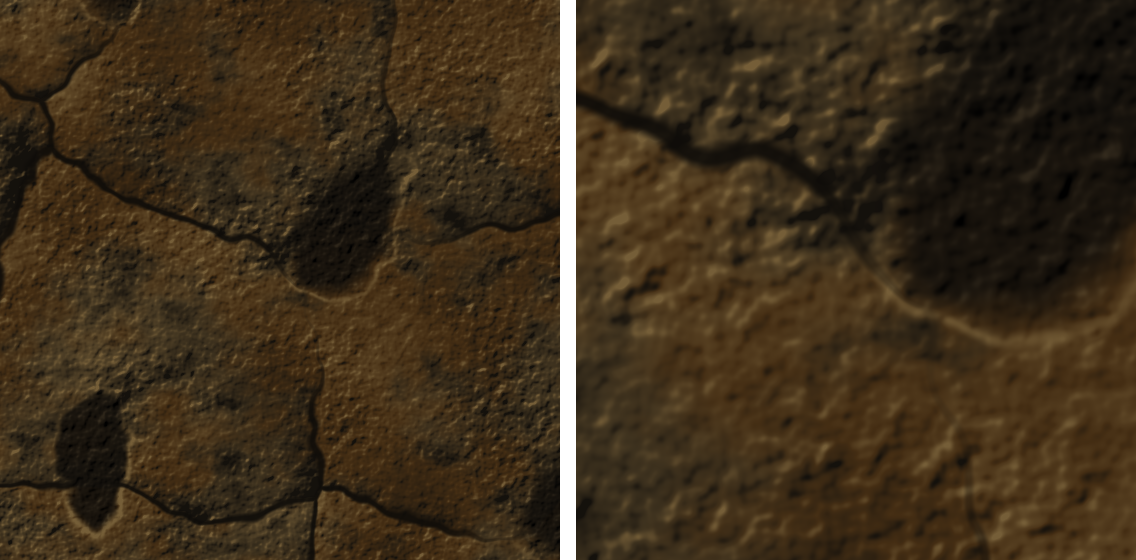
Left, the full canvas; right, a detail of the centre.
A WebGL 2 fragment shader for this texture:

```glsl
#version 300 es
precision highp float;

#define RUST vec3(0.268, 0.178, 0.076)
#define STONE vec3(0.248, 0.200, 0.122)
#define SHADOW vec3(0.078, 0.065, 0.047)
#define PALE vec3(0.460, 0.370, 0.220)
#define LIGHT vec2(-0.64, 0.77)
#define GRAIN_SCALE 42.0
#define GRAIN_DEPTH 0.36
#define SLAB_SCALE 1.9
#define CRACK_WIDTH 0.0042
#define PIT_SCALE 2.5
#define PIT_CHANCE 0.42

uniform vec2 u_resolution;
out vec4 fragColor;

vec2 hash2(vec2 cell) {
    uvec2 q = uvec2(ivec2(cell) + 4096) * uvec2(1597334673u, 3812015801u);
    uint n = (q.x ^ q.y) * 1597334673u;
    n = (n ^ (n >> 15)) * 2246822519u;
    n ^= n >> 13;
    return vec2(n & 65535u, n >> 16) / 65535.0;
}

float cornerSlope(vec2 cell, vec2 offset) {
    float angle = 6.28319 * hash2(cell).x;
    return dot(vec2(cos(angle), sin(angle)), offset);
}

float gradientNoise(vec2 p) {
    vec2 i = floor(p), f = p - i;
    vec2 u = f * f * f * (f * (f * 6.0 - 15.0) + 10.0);
    vec2 e = vec2(1.0, 0.0);
    float low = mix(cornerSlope(i, f), cornerSlope(i + e, f - e), u.x);
    float high = mix(cornerSlope(i + e.yx, f - e.yx), cornerSlope(i + 1.0, f - 1.0), u.x);
    return mix(low, high, u.y);
}

float fbm(vec2 p) {
    float sum = 0.0, weight = 1.0;
    for (int i = 0; i < 4; i++) {
        sum += weight * gradientNoise(p);
        p = mat2(1.6, 1.2, -1.2, 1.6) * p + 7.3;
        weight *= 0.5;
    }
    return sum;
}

// Grain height, with similar steepness in every octave, each turned against the last
float grainHeight(vec2 p) {
    float height = 0.0, scale = GRAIN_SCALE;
    for (int i = 0; i < 3; i++) {
        height += 0.7 * gradientNoise(p * scale + 3.7 * float(i)) / scale;
        p = mat2(0.8, 0.6, -0.6, 0.8) * p;
        scale *= 1.8;
    }
    return height;
}

// Slope towards the light, with steep facets standing out from flat ground
float grainLight(vec2 p) {
    vec2 stepToLight = 0.0016 * LIGHT;
    float slope = (grainHeight(p - stepToLight) - grainHeight(p + stepToLight)) / 0.0032;
    return slope * (0.5 + 0.6 * abs(slope));
}

// x: distance to the nearest slab edge, y: signed shading of the rounded shoulders
vec2 slabEdges(vec2 p) {
    p *= SLAB_SCALE;
    vec2 home = floor(p), nearCell = home, nearest = vec2(9.0);
    for (int k = 0; k < 9; k++) {
        vec2 cell = home + vec2(k % 3 - 1, k / 3 - 1);
        vec2 toSeed = cell + 0.15 + 0.7 * hash2(cell) - p;
        if (dot(toSeed, toSeed) < dot(nearest, nearest)) {
            nearest = toSeed;
            nearCell = cell;
        }
    }
    float edge = 9.0, shoulder = 0.0;
    for (int k = 0; k < 25; k++) {
        if (k == 12) continue;
        vec2 cell = nearCell + vec2(k % 5 - 2, k / 5 - 2);
        vec2 toSeed = cell + 0.15 + 0.7 * hash2(cell) - p;
        vec2 across = normalize(toSeed - nearest);
        float d = dot(0.5 * (toSeed + nearest), across) / SLAB_SCALE;
        edge = min(edge, d);
        shoulder -= dot(across, LIGHT) * exp(-d / 0.04);
    }
    return vec2(edge, shoulder);
}

// x: darkness of the hollows, y: lit far rim
vec2 pits(vec2 p) {
    vec2 home = floor(p * PIT_SCALE), result = vec2(0.0);
    for (int k = 0; k < 9; k++) {
        vec2 cell = home + vec2(k % 3 - 1, k / 3 - 1);
        vec2 place = hash2(cell + 31.0), shape = hash2(cell + 77.0);
        if (hash2(cell + 119.0).x > PIT_CHANCE) continue;
        vec2 q = p - (cell + 0.2 + 0.6 * place) / PIT_SCALE;
        vec2 radii = vec2(0.06, 0.07) + vec2(0.03, 0.06) * shape;
        float d = (length(q / radii) - 1.0) * radii.x;
        float soft = mix(0.007, 0.03, shape.x);
        float facing = smoothstep(-0.5, 0.5, -dot(normalize(q + 1e-5), LIGHT));
        float band = (d - soft) / 0.006;
        result.x = max(result.x, 1.0 - smoothstep(-soft, soft, d));
        result.y = max(result.y, facing * exp(-band * band) * (1.0 - 0.5 * shape.x));
    }
    return result;
}

void main() {
    vec2 p = gl_FragCoord.xy / u_resolution.y;
    vec2 bend = vec2(fbm(p * 3.4 + 11.0), fbm(p * 3.4 + 43.0));
    vec2 ripple = vec2(gradientNoise(p * 26.0), gradientNoise(p * 26.0 + 57.0));

    vec2 edges = slabEdges(p + 0.06 * bend + 0.005 * ripple);
    vec2 hollow = pits(p + 0.09 * bend + 0.008 * ripple);
    float patches = fbm(p * 3.5 + 5.2);
    float blotches = fbm(p * vec2(11.0, 14.0) + 21.0);
    float roughness = smoothstep(-0.4, 0.45, fbm(p * 6.0 + 33.0));
    float grain = grainLight(p);

    // Cracks thin out along their length; shoulders fade with them
    float open = smoothstep(-0.5, 0.0, gradientNoise(p * 2.6 + 83.0));
    float width = CRACK_WIDTH * mix(0.5, 1.2, open);
    float crack = open * (1.0 - smoothstep(0.3 * width, 1.7 * width, edges.x));
    float shoulder = edges.y * open * smoothstep(0.0, 0.007, edges.x);

    // Smooth rusty ground against rough grey crust
    float crust = smoothstep(-0.25, 0.45, patches + 0.5 * blotches + 0.4 * shoulder);
    vec3 colour = mix(RUST, STONE, crust);

    // Relief, mottling and shoulders gathered into one tone
    float tone = GRAIN_DEPTH * mix(0.5, 1.1, roughness) * mix(0.8, 1.2, crust) * grain;
    tone += 0.68 * fbm(p * 2.6 + 61.0) + 0.2 * gradientNoise(p * 60.0 + 9.0);
    tone -= 0.55 * smoothstep(0.0, 0.75, blotches) * (0.35 + crust);
    tone -= shoulder * (shoulder > 0.0 ? 0.75 + 0.6 * blotches : 0.35);
    tone += 0.9 * hollow.y;

    colour = mix(colour, PALE, clamp(tone, 0.0, 1.0));
    colour = mix(colour, SHADOW, clamp(-tone, 0.0, 1.0));
    colour = mix(colour, SHADOW * 0.7, 0.9 * crack);
    colour = mix(colour, SHADOW * (0.9 + 0.3 * grain), 0.88 * hollow.x);
    fragColor = vec4(colour, 1.0);
}
```
